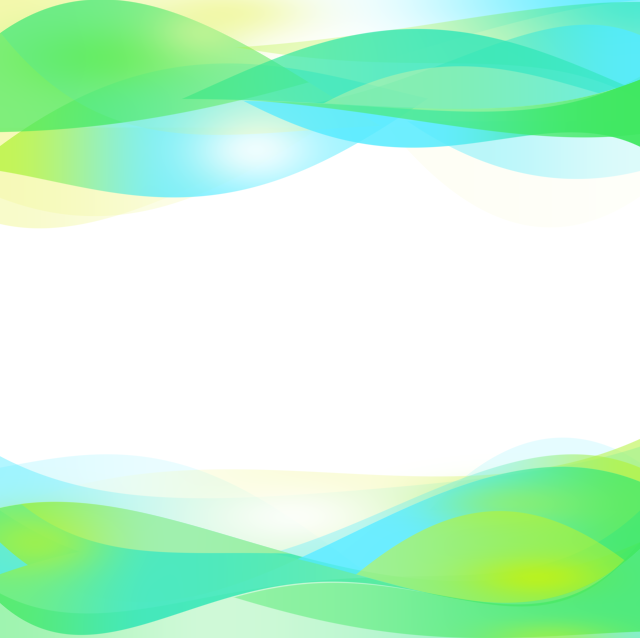
Give the GLSL for this background, as a WebGL 1 fragment shader.

```glsl
precision highp float;
// Two bands of translucent flowing ribbons frame a white centre.
// Each ribbon fills the space between two quartic curves and blends three
// colours along x; soft elliptical glows add light between the layers.
uniform vec2 u_resolution;

const vec3 WHITE  = vec3(1.0);
const vec3 CYAN   = vec3(0.33, 0.92, 1.0);
const vec3 TEAL   = vec3(0.18, 0.90, 0.72);
const vec3 GREEN  = vec3(0.25, 0.91, 0.38);
const vec3 LIME   = vec3(0.70, 0.95, 0.22);
const vec3 YELLOW = vec3(0.95, 0.97, 0.62);

vec2 pos;    // x from the left, y as depth below the top edge
vec3 color;

// Newton interpolation through five heights evenly spaced along x
float curve(float a, float b, float c, float d, float e) {
  float u = pos.x * 4.0;
  vec4 d1 = vec4(b, c, d, e) - vec4(a, b, c, d);
  vec3 d2 = d1.yzw - d1.xyz;
  vec2 d3 = d2.yz - d2.xy;
  float inner = d3.x + (u - 3.0) / 4.0 * (d3.y - d3.x);
  return a + u * (d1.x + (u - 1.0) / 2.0 * (d2.x + (u - 2.0) / 3.0 * inner));
}

// Fill between two heights; the middle colour sits at x = mid
void ribbon(float top, float bottom, vec4 left, vec4 centre, vec4 right, float mid) {
  float soft = 0.8 / u_resolution.y;
  vec4 tint = mix(left, centre, smoothstep(0.0, mid, pos.x));
  tint = mix(tint, right, smoothstep(mid, 1.0, pos.x));
  float cover = smoothstep(-soft, soft, pos.y - top) * smoothstep(-soft, soft, bottom - pos.y);
  color = mix(color, tint.rgb, tint.a * cover);
}

void glow(vec2 centre, vec2 radius, vec4 tint) {
  vec2 q = (pos - centre) / radius;
  color = mix(color, tint.rgb, tint.a * exp(-dot(q, q)));
}

void upperBand() {
  float sweep = curve(0.207, 0.183, 0.124, 0.05, 0.0);
  float crest = curve(0.052, 0.013, 0.14, 0.27, 0.25);
  float belly = curve(0.16, 0.155, 0.162, 0.17, 0.125);

  // Pale wash and hanging lobes
  ribbon(-0.1, sweep, vec4(YELLOW, 0.85), vec4(WHITE, 0.5), vec4(CYAN, 0.6), 0.55);
  glow(vec2(0.36, 0.02), vec2(0.12, 0.04), vec4(YELLOW, 0.8));
  glow(vec2(1.0, 0.0), vec2(0.3, 0.06), vec4(CYAN, 0.7));
  ribbon(0.2, curve(-1.46, -0.556, 0.039, 0.327, 0.308),
         vec4(YELLOW, 0.1), vec4(YELLOW, 0.1), vec4(YELLOW, 0.06), 0.7);
  ribbon(0.19, curve(-0.774, -0.27, 0.072, 0.251, 0.268),
         vec4(CYAN, 0.4), vec4(CYAN, 0.4), vec4(CYAN, 0.2), 0.75);
  ribbon(0.2, curve(0.351, 0.314, 0.2, 0.1, 0.0),
         vec4(YELLOW, 0.55), vec4(YELLOW, 0.1), vec4(YELLOW, 0.0), 0.35);
  ribbon(0.2, curve(0.31, 0.325, 0.2, 0.06, 0.15),
         vec4(YELLOW, 0.4), vec4(YELLOW, 0.25), vec4(YELLOW, 0.0), 0.35);

  // Left ribbons
  ribbon(curve(0.229, 0.11, 0.115, 0.17, 0.12), curve(0.268, 0.309, 0.255, 0.1, 0.02),
         vec4(LIME, 0.75), vec4(CYAN, 0.75), vec4(CYAN, 0.2), 0.27);
  glow(vec2(0.4, 0.235), vec2(0.1, 0.06), vec4(WHITE, 0.85));
  ribbon(crest, sweep, vec4(GREEN, 0.65), vec4(GREEN, 0.7), vec4(TEAL, 0.5), 0.18);
  glow(vec2(0.17, 0.09), vec2(0.13, 0.05), vec4(0.38, 0.93, 0.25, 0.75));
  glow(vec2(0.31, 0.05), vec2(0.07, 0.04), vec4(YELLOW, 0.45));
  ribbon(crest, curve(0.05, 0.205, 0.203, 0.196, 0.196),
         vec4(TEAL, 0.2), vec4(YELLOW, 0.3), vec4(GREEN, 0.3), 0.42);

  // Right ribbons
  ribbon(curve(0.08, 0.08, 0.062, 0.026, 0.003), curve(0.03, 0.05, 0.092, 0.1, 0.157),
         vec4(LIME, 0.4), vec4(LIME, 0.3), vec4(TEAL, 0.65), 0.6);
  ribbon(curve(0.16, 0.16, 0.162, 0.175, 0.12), curve(0.11, 0.09, 0.209, 0.223, 0.23),
         vec4(CYAN, 0.5), vec4(CYAN, 0.85), vec4(GREEN, 0.95), 0.66);
  ribbon(curve(0.26, 0.18, 0.16, 0.078, 0.055), belly,
         vec4(TEAL, 0.3), vec4(TEAL, 0.4), vec4(CYAN, 0.85), 0.7);
  ribbon(curve(0.2, 0.17, 0.068, 0.055, 0.144), belly,
         vec4(GREEN, 0.5), vec4(TEAL, 0.8), vec4(TEAL, 0.55), 0.72);
  ribbon(curve(0.27, 0.32, 0.165, 0.105, 0.163), belly,
         vec4(YELLOW, 0.4), vec4(YELLOW, 0.35), vec4(WHITE, 0.2), 0.65);
  ribbon(belly, curve(0.15, 0.15, 0.168, 0.203, 0.21),
         vec4(LIME, 0.5), vec4(GREEN, 0.6), vec4(GREEN, 0.85), 0.7);
}

void lowerBand() {
  float hull = curve(0.796, 0.81, 0.88, 0.91, 0.85);
  float swell = curve(0.85, 0.9425, 0.86, 0.752, 0.755);
  float trough = curve(0.9, 0.85, 0.885, 0.943, 0.86);

  // Pale humps above the green
  ribbon(curve(0.733, 0.72, 0.844, 1.0, 0.8), hull,
         vec4(CYAN, 0.2), vec4(CYAN, 0.12), vec4(CYAN, 0.2), 0.3);
  ribbon(curve(0.715, 0.779, 0.773, 0.75, 0.7), hull,
         vec4(CYAN, 0.45), vec4(CYAN, 0.12), vec4(CYAN, 0.4), 0.4);
  ribbon(curve(2.69, 1.71, 1.06, 0.73, 0.725), 0.8,
         vec4(CYAN, 0.15), vec4(CYAN, 0.15), vec4(CYAN, 0.15), 0.8);
  ribbon(curve(0.8, 0.74, 0.74, 0.745, 0.688), swell,
         vec4(YELLOW, 0.0), vec4(YELLOW, 0.4), vec4(LIME, 0.55), 0.55);
  glow(vec2(0.46, 0.81), vec2(0.12, 0.045), vec4(WHITE, 0.8));
  ribbon(curve(0.8, 0.89, 0.842, 0.74, 0.733), trough,
         vec4(CYAN, 0.3), vec4(CYAN, 0.35), vec4(LIME, 0.65), 0.66);

  // Green hull with a lime crest
  ribbon(curve(0.93, 0.95, 0.91, 0.9, 0.8), 1.1,
         vec4(GREEN, 0.5), vec4(GREEN, 0.25), vec4(TEAL, 0.6), 0.33);
  ribbon(hull, curve(0.945, 0.971, 0.912, 0.945, 0.85),
         vec4(GREEN, 0.75), vec4(TEAL, 0.85), vec4(GREEN, 0.6), 0.24);
  glow(vec2(0.06, 0.85), vec2(0.1, 0.05), vec4(LIME, 0.7));
  ribbon(hull, curve(0.76, 0.865, 0.87, 0.9, 0.85),
         vec4(LIME, 0.5), vec4(YELLOW, 0.5), vec4(LIME, 0.2), 0.27);

  // Right swell, lime lens and bottom ribbon
  ribbon(swell, trough, vec4(CYAN, 0.7), vec4(CYAN, 0.75), vec4(GREEN, 0.75), 0.61);
  glow(vec2(0.8, 0.79), vec2(0.12, 0.035), vec4(LIME, 0.45));
  ribbon(curve(1.0, 1.165, 0.95, 0.803, 0.897), trough,
         vec4(YELLOW, 0.4), vec4(LIME, 0.65), vec4(LIME, 0.5), 0.82);
  glow(vec2(0.84, 0.905), vec2(0.1, 0.03), vec4(0.76, 0.95, 0.08, 0.8));
  ribbon(curve(0.985, 0.975, 0.914, 0.943, 0.85), curve(0.85, 0.9, 0.972, 1.0, 0.99),
         vec4(GREEN, 0.3), vec4(GREEN, 0.45), vec4(GREEN, 0.75), 0.5);
  glow(vec2(0.86, 1.0), vec2(0.1, 0.025), vec4(LIME, 0.6));
}

void main() {
  pos = gl_FragCoord.xy / u_resolution;
  pos.y = 1.0 - pos.y;
  color = WHITE;
  upperBand();
  lowerBand();
  gl_FragColor = vec4(color, 1.0);
}
```
